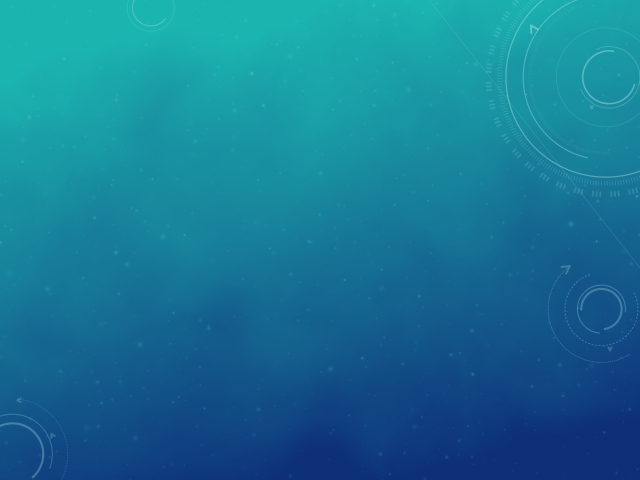
Write a Shadertoy shader that draws this background.

```glsl
// Teal-to-navy nebula with drifting motes and faint instrument dials at the edges.

const float TAU = 6.2831853;
const vec3 DEEP = vec3(0.055, 0.200, 0.480);
const vec3 MIDDLE = vec3(0.088, 0.460, 0.590);
const vec3 BRIGHT = vec3(0.105, 0.700, 0.685);
const vec3 MOTE_COLOR = vec3(0.24, 0.78, 0.83);
const vec3 LINE_COLOR = vec3(0.66, 0.87, 0.90);
const float TILT = 0.20;           // how much the right side darkens
const float CONTRAST = 1.06;
const float CLOUD_STRENGTH = 0.14;
const float MOTE_STRENGTH = 0.62;
const float LINE_STRENGTH = 0.85;

// Soft patches: centre x, centre y, radius, brightness shift
const int PATCHES = 11;
const vec4 PATCH[PATCHES] = vec4[](
    vec4(0.36, 0.76, 0.13, -0.080), vec4(0.20, 0.54, 0.11, -0.065),
    vec4(0.48, 0.37, 0.07, -0.055), vec4(0.41, 0.51, 0.07, 0.060),
    vec4(0.66, 0.27, 0.11, 0.070), vec4(0.62, 0.62, 0.17, 0.045),
    vec4(0.95, 0.49, 0.07, 0.040), vec4(0.66, 0.03, 0.10, -0.050),
    vec4(0.79, 0.07, 0.07, 0.060), vec4(1.16, 0.16, 0.08, 0.045),
    vec4(1.16, 0.50, 0.14, -0.040));

// Hashes and noise
vec3 hash3(vec2 p) {
    vec3 q = fract(vec3(p.xyx) * vec3(0.1031, 0.1030, 0.0973));
    q += dot(q, q.yxz + 33.33);
    return fract((q.xxy + q.yzz) * q.zyx);
}

float noise(vec2 p) {
    vec2 i = floor(p), f = fract(p);
    f = f * f * (3.0 - 2.0 * f);
    return mix(mix(hash3(i).x, hash3(i + vec2(1, 0)).x, f.x),
               mix(hash3(i + vec2(0, 1)).x, hash3(i + vec2(1, 1)).x, f.x), f.y);
}

float fbm(vec2 p) {
    float sum = 0.0, amp = 0.5;
    for (int i = 0; i < 5; i++) {
        sum += amp * noise(p);
        p = mat2(1.6, 1.2, -1.2, 1.6) * p + 7.3;
        amp *= 0.5;
    }
    return sum;
}

// Nebula: tilted ramp, broad patches and fine cloud
vec3 nebula(vec2 p) {
    float level = 0.515 + CONTRAST * (p.y - 0.5 - TILT * (p.x - 0.667));
    float warp = fbm(p * 3.0 + 11.0);
    level += CLOUD_STRENGTH * (fbm(p * 9.0 + warp * 2.0) - 0.48);
    vec2 bent = p + 0.05 * (vec2(warp, fbm(p * 6.0)) - 0.48);
    for (int i = 0; i < PATCHES; i++) {
        vec2 d = (bent - PATCH[i].xy) / PATCH[i].z;
        level += PATCH[i].w * exp(-dot(d, d));
    }
    vec3 color = mix(DEEP, MIDDLE, clamp(level * 2.0, -0.05, 1.0));
    return mix(color, BRIGHT, clamp(level * 2.0 - 1.0, 0.0, 1.04));
}

// One soft mote per grid cell, mostly dim
float motes(vec2 p, float cells, float radius) {
    vec2 g = mat2(0.8, 0.6, -0.6, 0.8) * p * cells;
    vec3 h = hash3(floor(g) + cells * 3.7);
    vec2 d = (fract(g) - 0.15 - 0.7 * h.xy) / cells;
    float size = radius * (0.5 + 0.5 * h.x);
    return h.z * h.z * h.z * exp(-dot(d, d) / (size * size));
}

// Line coverage, arcs (angles in turns), dashes and arrowheads
float band(float dist, float width) {
    vec2 edges = dist * iResolution.y + vec2(0.5, -0.5) * width * iResolution.y;
    vec2 cover = clamp(edges + 0.5, 0.0, 1.0);
    return cover.x - cover.y;
}

float arc(vec2 d, float r, float width, float mid, float halfSpan) {
    float turn = atan(d.y, d.x) / TAU;
    float past = abs(fract(turn - mid + 0.5) - 0.5) - halfSpan;
    return band(length(d) - r, width) * clamp(0.5 - past * TAU * r * iResolution.y, 0.0, 1.0);
}

float dashes(vec2 d, float count, float duty) {
    float turn = atan(d.y, d.x) / TAU;
    float wave = abs(fract(turn * count) - 0.5);
    float scale = TAU * length(d) / count * iResolution.y;
    return clamp(0.5 + (0.5 * duty - wave) * scale, 0.0, 1.0);
}

float arrow(vec2 p, vec2 tip, float turn, float size) {
    float c = cos(turn * TAU), s = sin(turn * TAU);
    vec2 q = mat2(c, -s, s, c) * (p - tip);
    q.y = abs(q.y);
    vec2 wing = size * vec2(-1.0, 0.55);
    float along = clamp(dot(q, wing) / dot(wing, wing), 0.0, 1.0);
    return band(length(q - wing * along), 0.0040);
}

float dials(vec2 p) {
    // Large graduated dial, upper right
    vec2 d = p - vec2(1.262, 0.839), e = p - vec2(1.269, 0.839);
    float ink = 0.50 * arc(d, 0.208, 0.0026, 0.0, 0.6);
    ink += 0.45 * arc(d, 0.172, 0.0024, 0.50, 0.215);
    ink += 0.22 * arc(d, 0.221, 0.010, 0.0, 0.6) * dashes(d, 240.0, 0.28);
    ink += 0.13 * arc(d, 0.158, 0.007, 0.53, 0.23) * dashes(d, 200.0, 0.28);
    ink += 0.22 * arc(d, 0.244, 0.011, 0.0, 0.6) * dashes(d, 40.0, 0.6) * dashes(d, 200.0, 0.5);
    ink += 0.20 * arc(d, 0.103, 0.0016, 0.0, 0.6);
    ink += 0.55 * arc(e, 0.055, 0.0032, 0.59, 0.37);
    ink += 0.35 * arc(e, 0.064, 0.0018, -0.06, 0.38);
    ink += 0.6 * arrow(p, vec2(1.106, 0.947), 0.34, 0.014);
    ink += 0.3 * arrow(p, vec2(1.233, 0.774), 0.75, 0.005);
    // Small dial, right
    d = p - vec2(1.253, 0.356);
    ink += 0.28 * arc(d, 0.111, 0.0018, 0.60, 0.24) * dashes(d, 150.0, 0.7);
    ink += 0.30 * arc(d, 0.076, 0.0022, 0.69, 0.39) * dashes(d, 64.0, 0.6);
    ink += 0.36 * arc(d, 0.050, 0.0022, 0.36, 0.38) + 0.36 * arc(d, 0.042, 0.0045, 0.14, 0.37);
    ink += 0.32 * arrow(p, vec2(1.187, 0.446), 0.10, 0.015);
    ink += 0.3 * arrow(p, vec2(1.271, 0.270), 0.75, 0.006);
    // Corner dial, lower left
    d = p - vec2(0.026, 0.054);
    ink += 0.38 * arc(d, 0.064, 0.0045, 0.10, 0.24) + 0.32 * arc(d, 0.083, 0.0020, 0.12, 0.18);
    ink += 0.22 * arc(d, 0.115, 0.0018, 0.08, 0.16) * dashes(d, 130.0, 0.6);
    ink += 0.25 * arrow(p, vec2(0.036, 0.166), 0.5, 0.007);
    ink += 0.3 * arrow(p, vec2(0.107, 0.096), 0.33, 0.007);
    // Top dial
    d = p - vec2(0.314, 0.984);
    ink += 0.22 * arc(d, 0.049, 0.0018, 0.0, 0.6) + 0.40 * arc(d, 0.038, 0.0024, 0.62, 0.28);
    // Long slanted hairline
    return ink + 0.18 * band(dot(p - vec2(0.894, 1.0), normalize(vec2(1.27, 1.0))), 0.0016);
}

void mainImage(out vec4 fragColor, in vec2 fragCoord) {
    vec2 p = fragCoord / iResolution.y;
    vec3 color = nebula(p);
    float glow = 0.7 * motes(p, 9.0, 0.006) + motes(p + 0.37, 16.0, 0.0038)
               + 0.7 * motes(p + 0.71, 29.0, 0.0024);
    color = mix(color, MOTE_COLOR, MOTE_STRENGTH * min(glow, 1.0) * mix(0.45, 1.0, p.y));
    color = mix(color, LINE_COLOR, LINE_STRENGTH * min(dials(p), 0.8));
    fragColor = vec4(color, 1.0);
}
```
